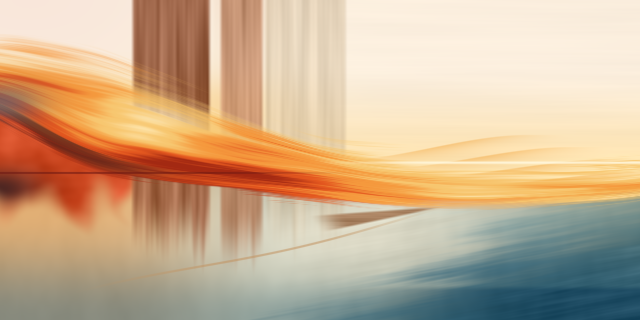
Write a WebGL 1 fragment shader that draws this background.

```glsl
precision highp float;
// Abstract sunset: a burning ribbon sweeps from upper left across a cream sky,
// above hanging rust curtains and misty teal water. Layers are blended back to
// front; gradient noise stretched along each layer gives the brush streaks.
uniform vec2 u_resolution;

vec2 gradient(vec2 cell) {
  float a = 6.2832 * fract(sin(dot(cell, vec2(127.1, 311.7))) * 43758.5);
  return vec2(cos(a), sin(a));
}
float noise(vec2 p) {
  vec2 i = floor(p), f = fract(p), s = f * f * (3.0 - 2.0 * f), e = vec2(1.0, 0.0);
  float low = mix(dot(gradient(i), f), dot(gradient(i + e), f - e), s.x);
  float high = mix(dot(gradient(i + e.yx), f - e.yx), dot(gradient(i + 1.0), f - 1.0), s.x);
  return mix(low, high, s.y);
}
float streaks(vec2 p) {
  float sum = 0.0, gain = 0.6;
  for (int i = 0; i < 4; i++) {
    sum += gain * noise(p);
    p = p * vec2(1.5, 2.1) + 7.3;
    gain *= 0.65;
  }
  return sum;
}
// Soft elliptical spot
float glow(vec2 p, vec2 center, vec2 radius) {
  vec2 d = (p - center) / radius;
  return exp(-dot(d, d));
}
float fall(float lo, float hi, float v) { return 1.0 - smoothstep(lo, hi, v); }
// Soft window between two limits
float band(float v, float lo, float hi, float soft) {
  return smoothstep(lo - soft, lo + soft, v) * fall(hi - soft, hi + soft, v);
}
// Hanging cloth with a ragged foot
float curtain(vec2 p, float left, float right, float foot) {
  float rag = noise(vec2(p.x * 20.0, 3.0)) * 0.12 + noise(vec2(p.x * 70.0, 9.0)) * 0.06;
  return smoothstep(foot - 0.06, foot + 0.14, p.y + rag) * band(p.x, left, right, 0.008);
}

vec3 sky(vec2 p) {
  vec3 c = mix(vec3(0.99, 0.89, 0.70), vec3(0.985, 0.935, 0.87), smoothstep(0.48, 0.8, p.y));
  c = mix(c, vec3(0.97, 0.89, 0.85), 0.7 * glow(p, vec2(0.1, 1.0), vec2(0.55, 0.25)));
  c += 0.03 * streaks(vec2(p.x * 1.2, p.y * 18.0)) * smoothstep(0.8, 1.2, p.x);
  c = mix(c, vec3(1.0, 0.97, 0.90), 0.5 * glow(p, vec2(0.8, 0.8), vec2(0.3, 0.2)));
  c = mix(c, vec3(0.99, 0.84, 0.57), 0.65 * glow(p, vec2(0.6, 0.66), vec2(0.3, 0.1)));
  // Pale vertical shafts
  float shaft = noise(vec2(p.x * 14.0, p.y * 1.5)) + 0.3 * noise(vec2(p.x * 60.0, p.y * 3.0));
  return c + vec3(0.05, 0.09, 0.12) * shaft * band(p.x, 0.53, 0.95, 0.08) * smoothstep(0.55, 0.72, p.y);
}

vec3 water(vec2 p) {
  float brush = streaks(vec2(p.x * 2.2, (p.y - 0.18 * p.x) * 16.0));
  vec3 c = mix(vec3(0.53, 0.54, 0.49), vec3(0.88, 0.68, 0.45), smoothstep(0.0, 0.34, p.y));
  c = mix(c, vec3(0.73, 0.75, 0.69), smoothstep(0.35, 0.9, p.x));
  c = mix(c, vec3(0.91, 0.89, 0.81), 0.85 * glow(p, vec2(1.05, 0.28), vec2(0.48, 0.14)));
  // Teal depth toward the right, with a darker floor
  float deep = smoothstep(1.2, 1.95, p.x + brush * 0.5 + (0.22 - p.y) * 1.8);
  c = mix(c, mix(vec3(0.13, 0.32, 0.40), vec3(0.42, 0.54, 0.53), smoothstep(0.1, 0.4, p.y)), deep * 0.92);
  c = mix(c, vec3(0.22, 0.40, 0.46), 0.6 * fall(0.0, 0.16, p.y) * smoothstep(0.3, 1.3, p.x));
  c = mix(c, vec3(0.07, 0.25, 0.35), 0.75 * smoothstep(1.0, 1.9, p.x) * fall(0.09, 0.11, p.y));
  return c + brush * 0.13 * smoothstep(0.7, 1.6, p.x) + 0.03 * streaks(vec2(p.x * 12.0, p.y * 3.0));
}

// Red to pale yellow
vec3 fire(float t) {
  vec3 c = mix(vec3(0.64, 0.16, 0.07), vec3(0.89, 0.34, 0.12), smoothstep(0.0, 0.28, t));
  c = mix(c, vec3(0.96, 0.60, 0.24), smoothstep(0.25, 0.5, t));
  c = mix(c, vec3(0.97, 0.78, 0.44), smoothstep(0.5, 0.78, t));
  return mix(c, vec3(1.0, 0.92, 0.72), smoothstep(0.78, 1.1, t));
}

void main() {
  vec2 p = gl_FragCoord.xy / u_resolution * vec2(2.0, 1.0);
  float top = 0.51 + 0.36 * exp(-p.x * p.x / 0.58);
  float bottom = 0.35 + 0.13 * (p.x - 1.45) * (p.x - 1.45) - 0.05 * glow(p, vec2(0.32, p.y), vec2(0.25));
  float v = (p.y - bottom) / (top - bottom), right = smoothstep(0.7, 1.6, p.x);
  vec3 color = mix(water(p), sky(p), smoothstep(-0.05, 0.3, v));

  // Rust wall at the left, fading to a shadow at the edge
  float ragged = p.y + 0.12 * noise(vec2(p.x * 11.0, p.y * 5.0));
  float wall = smoothstep(0.29, 0.43, ragged) * fall(0.36, 0.43, p.x + 0.1 * noise(p * 9.0)) * fall(0.62, 0.7, p.y);
  vec3 rust = vec3(0.81, 0.27, 0.12) + 0.18 * streaks(vec2(p.x * 7.0, p.y * 4.0));
  rust = mix(rust, vec3(0.22, 0.11, 0.12), 0.9 * glow(p, vec2(0.0, 0.41), vec2(0.13, 0.06)));
  color = mix(color, rust, wall * 0.95);

  // Curtains below the ribbon
  float fold = noise(vec2(p.x * 32.0, p.y * 2.0)) + 0.4 * noise(vec2(p.x * 90.0, p.y * 3.0));
  color = mix(color, vec3(0.57, 0.32, 0.20) + 0.25 * fold, 0.85 * curtain(p, 0.415, 0.655, 0.25));
  color = mix(color, vec3(0.71, 0.47, 0.33) + 0.22 * fold, 0.75 * curtain(p, 0.69, 0.82, 0.21));
  color = mix(color, vec3(0.80, 0.71, 0.58) + 0.20 * fold, 0.5 * curtain(p, 0.83, 1.08, 0.28));

  // Brown wedge and a faint slanted line over the water
  float wedge = abs(p.y - 0.30 - 0.14 * (p.x - 1.0)) - 0.07 * (1.38 - p.x);
  wedge = fall(-0.005, 0.005, wedge) * smoothstep(0.98, 1.1, p.x + 0.8 * (p.y - 0.3)) * fall(1.3, 1.4, p.x);
  color = mix(color, vec3(0.60, 0.42, 0.28) + 0.2 * streaks(vec2(p.x * 3.0, p.y * 50.0)), wedge * 0.85);
  float slant = abs(p.y - 0.02 - 0.235 * p.x - 0.012 * sin(p.x * 5.0));
  color = mix(color, vec3(0.76, 0.57, 0.37), 0.55 * fall(0.001, 0.006, slant) * band(p.x, 0.45, 1.2, 0.25));

  // Ribbon of fire, streaked along its own length
  float bend = v + 0.14 * noise(vec2(p.x * 2.5, v * 2.0));
  float grain = streaks(vec2(p.x * 1.8, bend * 6.0));
  float heat = 0.78 * v + 0.48 * right + grain * 0.6 + 0.2 * fall(0.0, 0.3, v) * right;
  heat += 0.4 * glow(p, vec2(0.45, 0.62), vec2(0.25, 0.09));
  vec3 flame = fire(heat);
  flame = mix(flame, vec3(0.33, 0.13, 0.10), 0.75 * band(v, 0.02, 0.13 + grain * 0.3, 0.06) * fall(0.3, 0.65, p.x));
  flame = mix(flame, vec3(0.42, 0.40, 0.43), 0.75 * glow(p, vec2(0.0, 0.68), vec2(0.13, 0.06)));
  float body = smoothstep(-0.04 - 0.1 * right, 0.06 + 0.1 * right, v + grain * 0.25);
  color = mix(color, flame, body * fall(0.62, 1.08, v + grain * 0.35));

  // Gold folds with a crisp upper edge, then the two horizon lines
  for (int i = 0; i < 5; i++) {
    float k = float(i), x = p.x - 1.0 - 0.13 * k;
    float depth = 0.5 - 0.026 * k + (0.08 - 0.012 * k) * smoothstep(0.05, 0.65, x) - p.y;
    float fade = band(x, 0.2, 0.6, 0.2) * exp(-45.0 * max(depth, 0.0));
    color = mix(color, vec3(0.95, 0.66, 0.27), 0.6 * fade * smoothstep(-0.001, 0.005, depth));
  }
  color = mix(color, vec3(0.42, 0.09, 0.07), 0.75 * band(p.y, 0.457, 0.462, 0.003) * fall(0.6, 1.15, p.x));
  color = mix(color, vec3(1.0, 0.97, 0.87), 0.9 * band(p.y, 0.488, 0.495, 0.004) * smoothstep(0.95, 1.4, p.x));
  gl_FragColor = vec4(clamp(color, 0.0, 1.0), 1.0);
}
```
